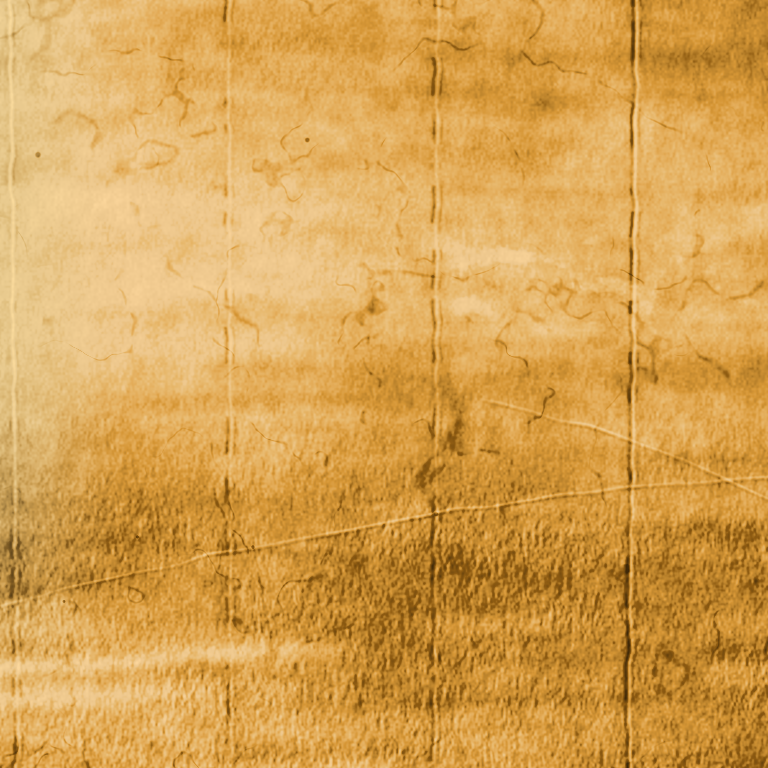
Write a Shadertoy shader that draws this texture.

```glsl
// Aged golden parchment: broad faded bands and streaks set a single tone value,
// then embossed grain, cracks, four upright creases and long folds modify it.
// The tone is finally mapped through an ochre palette, paler at the left edge.

const vec3 OCHRE[6] = vec3[6](
    vec3(0.56, 0.36, 0.07), vec3(0.73, 0.51, 0.17), vec3(0.84, 0.59, 0.21),
    vec3(0.89, 0.67, 0.34), vec3(0.91, 0.73, 0.44), vec3(0.93, 0.78, 0.55));
const vec3 FADED = vec3(0.78, 0.70, 0.49);
const float CREASE_COUNT = 4.0;

float hash(vec2 p) {
    vec3 q = fract(p.xyx * 0.1031);
    q += dot(q, q.yzx + 33.33);
    return fract((q.x + q.y) * q.z);
}

float noise(vec2 p) {
    vec2 i = floor(p), f = fract(p);
    f = f * f * (3.0 - 2.0 * f);
    return mix(mix(hash(i), hash(i + vec2(1, 0)), f.x),
               mix(hash(i + vec2(0, 1)), hash(i + vec2(1, 1)), f.x), f.y);
}

float fbm(vec2 p) {
    float sum = 0.0, amp = 0.533;
    for (int i = 0; i < 4; i++) {
        sum += amp * noise(p);
        p = mat2(1.6, 1.2, -1.2, 1.6) * p + 17.3;
        amp *= 0.5;
    }
    return sum;
}

// Soft bump of a given half width around zero
float bump(float d, float width) {
    d /= width;
    return exp(-d * d);
}

// Broad light and dark zones with sideways streaks
float fadedBands(vec2 uv) {
    float y = uv.y + 0.03 * (noise(uv * 4.0) - 0.5);
    float right = smoothstep(0.4, 0.7, uv.x);
    float tone = 0.39 + 0.45 * bump(y - 0.65, 0.17) + 0.32 * (0.5 - uv.x);
    tone += 0.24 * smoothstep(0.6, 0.95, y);
    tone -= 0.16 * bump(y - 0.25, 0.07);
    tone -= 0.24 * right * bump(y - 0.89, 0.05);
    tone -= 0.2 * smoothstep(0.2, 0.6, uv.x) * bump(y - 0.53, 0.035);
    float streak = noise(vec2(uv.x * 3.0, y * 32.0)) * 0.6
                 + noise(vec2(uv.x * 7.0 + 9.0, y * 75.0)) * 0.4;
    tone += 0.42 * (streak - 0.5) + 0.6 * (fbm(uv * 6.0 + 3.0) - 0.5);
    float rub = bump(uv.y - 0.13 - 0.06 * uv.x, 0.012)
              + 0.6 * bump(uv.y - 0.09 - 0.04 * uv.x, 0.014);
    return tone + 0.55 * rub * smoothstep(0.55, 0.2, uv.x) * (0.4 + streak);
}

// Height of fine fibres, longer upright than across
float fibres(vec2 uv) {
    vec2 p = uv + 0.004 * noise(uv * 40.0);
    return 0.6 * noise(p * vec2(190.0, 95.0)) + 0.4 * noise(p * vec2(310.0, 190.0) + 40.0);
}

// Fibres lit from the left, with fine speckle and small blotches
float grainRelief(vec2 uv, float roughness) {
    float relief = fibres(uv) - fibres(uv + vec2(0.0028, -0.0018));
    float speckle = noise(uv * 300.0) - 0.5;
    float blotch = fbm(uv * vec2(45.0, 38.0)) - 0.5;
    float patchy = 0.6 + 0.8 * noise(uv * vec2(8.0, 20.0) + 6.0);
    return patchy * relief * mix(0.22, 0.75, roughness)
         + speckle * mix(0.2, 0.28, roughness) + 0.42 * blotch;
}

// Thin broken veins along one level of warped noise, kept only in patches
float cracks(vec2 uv, float scale, float seed) {
    vec2 p = uv * scale + seed;
    p += 0.25 * vec2(fbm(p * 2.0), fbm(p * 2.0 + 31.0));
    float vein = smoothstep(0.016, 0.0, abs(fbm(p) - 0.5));
    float broken = smoothstep(0.25, 0.6, noise(uv * 70.0 + seed));
    return vein * broken * smoothstep(0.45, 0.62, fbm(uv * 7.0 + seed * 2.0));
}

// Upright creases: a broken dark groove beside a light ridge
float creases(vec2 uv) {
    float tone = 0.0;
    for (float i = 0.0; i < CREASE_COUNT; i++) {
        float tilt = mix(-0.011, 0.010, i / (CREASE_COUNT - 1.0));
        float wobble = 0.004 * (noise(vec2(i * 7.0, uv.y * 45.0)) - 0.5);
        float centre = 0.016 + 0.288 * i - 0.0063 * i * i;
        float d = uv.x - centre - tilt * (uv.y - 0.5) - wobble;
        float deep = step(CREASE_COUNT - 1.5, i);
        float pale = step(i, 0.5) * smoothstep(0.2, 0.5, uv.y);
        float dash = smoothstep(0.35, 0.7, noise(vec2(i * 13.0 + 2.0, uv.y * 60.0)));
        float groove = bump(d + 0.003, 0.0026) * mix(0.5 * dash, 0.3 + 0.6 * dash, deep);
        float ridge = bump(d - 0.002, 0.0022) * mix(0.25, 0.45, max(deep, pale));
        float edge = bump(d - 0.007, 0.002) * dash * 0.25;
        tone += ridge - groove * (1.0 - 0.7 * pale) - edge - 0.06 * bump(d, 0.012);
    }
    return tone;
}

// Long fold: light edge with a faint shadow underneath
float fold(float d, float wear) {
    return wear * (0.4 * bump(d, 0.0018) - 0.25 * bump(d + 0.004, 0.002));
}

// Sparse dark flecks, at most one per cell
float flecks(vec2 uv, float cells) {
    vec2 id = floor(uv * cells);
    vec2 centre = 0.2 + 0.6 * vec2(hash(id + 5.0), hash(id + 11.0));
    float radius = 0.004 * hash(id + 23.0) + 0.002;
    float d = length(fract(uv * cells) - centre) / cells;
    return step(0.9, hash(id)) * smoothstep(radius, radius * 0.4, d);
}

vec3 ochre(float tone) {
    float t = clamp(tone, 0.0, 1.0) * 5.0;
    int i = min(int(t), 4);
    vec3 colour = mix(OCHRE[i], OCHRE[i + 1], t - float(i));
    return colour * (1.0 + 0.7 * clamp(tone, -0.8, 0.0)) + 0.12 * clamp(tone - 1.0, 0.0, 0.5);
}

void mainImage(out vec4 fragColor, in vec2 fragCoord) {
    vec2 uv = fragCoord / iResolution.xy;
    float roughness = smoothstep(0.55, 0.22, uv.y);
    float tone = fadedBands(uv) + grainRelief(uv, roughness) + creases(uv);

    // Cracks, folds and marks
    tone -= 0.35 * cracks(uv, 5.0, 4.0) + 0.35 * cracks(uv, 8.0, 21.0);
    float wear = 0.3 + 0.8 * noise(uv * 18.0);
    float jitter = 0.008 * (noise(uv * 22.0) - 0.5);
    float x = uv.x - 0.62;
    tone += fold(uv.y - 0.21 - 0.27 * uv.x + 0.1 * uv.x * uv.x + jitter, wear);
    tone += fold(uv.y - 0.48 + 0.18 * x + 0.42 * x * x + jitter, wear) * smoothstep(0.0, 0.03, x);
    vec2 stain = (uv - vec2(0.595, 0.435)) / vec2(0.012, 0.035);
    tone -= 0.6 * exp(-dot(stain, stain)) * (0.4 + noise(uv * 60.0)) + 0.7 * flecks(uv, 8.0);
    float scuff = smoothstep(0.55, 0.7, fbm(uv * vec2(18.0, 30.0) + 8.0));
    tone += 0.35 * scuff * bump(uv.y - 0.63, 0.07) * smoothstep(0.5, 0.65, uv.x);

    // Faded left side
    vec3 colour = ochre(tone);
    float light = dot(colour, vec3(0.3, 0.59, 0.11)) / 0.7;
    float fade = 0.55 * smoothstep(0.18, -0.03, uv.x) * smoothstep(0.0, 0.4, uv.y);
    fragColor = vec4(clamp(mix(colour, FADED * light, fade), 0.0, 1.0), 1.0);
}
```
